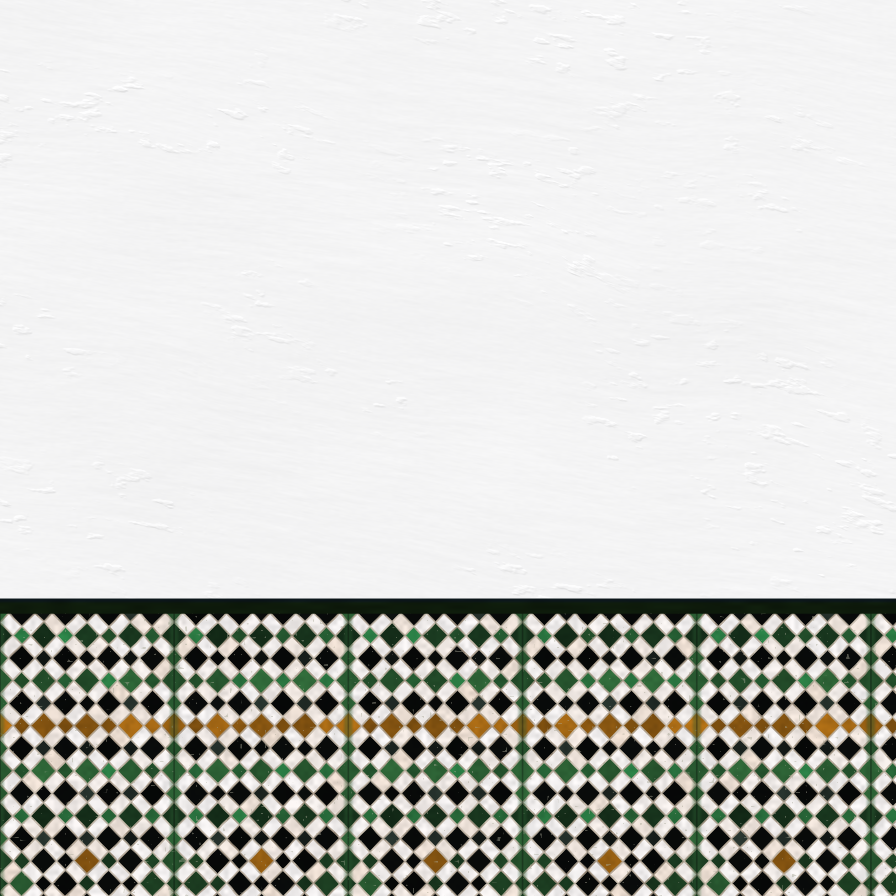
Reproduce this texture procedurally as a three.js fragment shader.

```glsl
varying vec2 vUv;

#define DADO_TOP 0.315
#define BAND_TOP 0.332
#define AMBER_ROW 0.190
#define TILE_PITCH vec2(0.0486, 0.0503)
#define LARGE_HALF 0.30
#define GROUT 0.014
#define EDGE 0.032
#define PLASTER vec3(0.955, 0.955, 0.957)
#define GREEN vec3(0.16, 0.35, 0.19)
#define DARK_GREEN vec3(0.085, 0.19, 0.105)
#define BLACK vec3(0.03, 0.037, 0.035)
#define AMBER vec3(0.57, 0.36, 0.07)

float hash(vec2 p) {
  vec3 q = fract(vec3(p.xyx) * 0.1031);
  q += dot(q, q.yzx + 33.33);
  return fract((q.x + q.y) * q.z);
}

float noise(vec2 p) {
  vec2 i = floor(p), f = fract(p);
  f = f * f * (3.0 - 2.0 * f);
  return mix(mix(hash(i), hash(i + vec2(1.0, 0.0)), f.x),
             mix(hash(i + vec2(0.0, 1.0)), hash(i + 1.0), f.x), f.y);
}

float fbm(vec2 p) {
  float sum = 0.0, amp = 0.5;
  for (int i = 0; i < 4; i++) {
    sum += amp * noise(p);
    p = p * 2.03 + 17.3;
    amp *= 0.5;
  }
  return sum;
}

// Trowelled relief: long strokes and short ragged ridges
float plasterHeight(vec2 p) {
  p.y += 0.16 * p.x + 0.025 * noise(p * 7.0);
  float strokes = fbm(p * vec2(16.0, 95.0));
  float ridges = smoothstep(0.60, 0.76, fbm(p * vec2(38.0, 105.0) + 40.0));
  float patches = smoothstep(0.35, 0.7, noise(p * vec2(7.0, 11.0) + 5.0));
  return strokes * 0.5 + ridges * patches * 0.55;
}

vec3 plaster(vec2 p) {
  float relief = plasterHeight(p) - plasterHeight(p + vec2(-0.0012, 0.0018));
  float cloud = fbm(p * vec2(5.0, 8.0)) - 0.47;
  float grain = noise(p * vec2(170.0, 420.0)) - 0.5;
  return PLASTER + clamp(relief * 0.13, -0.09, 0.035) + cloud * 0.022 + grain * 0.008;
}

// Glaze by row above the amber line and half-column from the panel seam
vec3 glaze(float row, float col, float rnd) {
  float seam = abs(mod(col + 4.0, 8.0) - 4.0);
  bool small = mod(row + col, 2.0) > 0.5;
  bool evenRow = mod(row, 2.0) < 0.5;
  vec3 c = BLACK;
  if (evenRow) c = abs(row) > 3.5 ? DARK_GREEN : GREEN;
  if (abs(row) < 0.5) c = AMBER;
  if (row < -5.5) {
    c = seam < 1.5 ? GREEN * 0.8 : BLACK;
    if (small && rnd > 0.4) c = DARK_GREEN;
    if (row > -6.5 && seam > 3.5) c = AMBER * 0.95;
  } else if (small && abs(row) > 0.5) {
    if (evenRow) c = mix(GREEN, vec3(0.14, 0.42, 0.23), rnd);
    else c = seam < 0.5 ? GREEN : mix(BLACK, vec3(0.13, 0.17, 0.15), rnd);
  }
  return c * (0.78 + 0.44 * rnd);
}

vec3 mosaic(vec2 p) {
  vec2 q = vec2(p.x, p.y - AMBER_ROW) / TILE_PITCH;
  q += 0.022 * (vec2(noise(p * 85.0), noise(p * 85.0 + 31.0)) - 0.5);
  vec2 d = vec2(q.x + q.y, q.x - q.y);

  // Each diagonal axis alternates wide and narrow strips
  vec2 nearest = floor(d + 0.5);
  vec2 fromCentre = abs(d - nearest);
  vec2 narrow = step(LARGE_HALF, fromCentre);
  vec2 id = mix(nearest, floor(d) + 0.5, narrow);
  vec2 border = abs(fromCentre - LARGE_HALF);
  float row = floor(id.x - id.y + 0.5);
  float col = floor(id.x + id.y + 0.5);
  vec2 local = vec2(mod(id.x + id.y, 16.0), id.x - id.y);
  float rnd = hash(local * 2.0 + 71.0);

  vec3 tile;
  if (abs(narrow.x - narrow.y) > 0.5) {
    tile = mix(vec3(0.94, 0.93, 0.93), vec3(0.92, 0.86, 0.81), rnd * rnd * rnd);
  } else {
    tile = glaze(row, col, rnd);
  }
  tile *= 0.94 + 0.12 * noise(p * 190.0);
  float chip = smoothstep(0.91, 0.97, noise(p * 260.0 + 9.0));
  tile = mix(tile, vec3(0.66, 0.66, 0.59), chip * 0.45);

  // Mortar joints
  float joint = 1.0 - smoothstep(GROUT, GROUT + EDGE, min(border.x, border.y));
  vec3 mortar = mix(vec3(0.62, 0.56, 0.49), vec3(0.80, 0.76, 0.70), noise(p * 70.0));
  tile = mix(tile, mortar, joint * 0.85);

  // Green reflection along panel seams
  float panel = TILE_PITCH.x * 4.0;
  float seamDist = abs(mod(p.x + panel * 0.5, panel) - panel * 0.5);
  float sheen = 1.0 - smoothstep(0.002, 0.007, seamDist);
  tile = mix(tile, GREEN, sheen * 0.38);
  return tile * (1.0 - 0.3 * (1.0 - smoothstep(0.0003, 0.0016, seamDist)));
}

void main() {
  vec2 p = vUv;
  vec3 color = mosaic(p);

  // Dark glazed border between mosaic and plaster
  vec3 band = mix(vec3(0.055, 0.105, 0.045), vec3(0.045, 0.085, 0.10),
                  smoothstep(0.326, 0.330, p.y));
  band *= 0.85 + 0.3 * noise(p * vec2(45.0, 180.0));
  color = mix(color, band, smoothstep(DADO_TOP - 0.001, DADO_TOP + 0.001, p.y));
  color = mix(color, plaster(p), smoothstep(BAND_TOP - 0.001, BAND_TOP + 0.001, p.y));
  gl_FragColor = vec4(color, 1.0);
}
```
